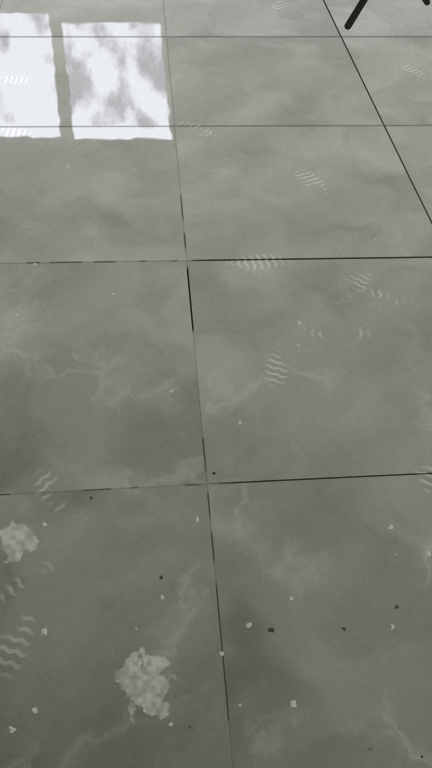
Write a Shadertoy shader that draws this texture.

```glsl
// Dusty grey stone floor tiles seen in perspective, with window light at the top left.
// Each pixel is projected onto the floor plane, where whole numbers are tile joints;
// noise adds clouds, veins, worn joints, shoe prints, plaster and loose grit.

#define HORIZON 0.534       // height of the vanishing line above the canvas
#define DEPTH_SCALE 3.491   // tile rows per inverse height
#define VANISH_X 0.1637
#define COLUMN_START 0.091  // slope of the joint numbered 0
#define COLUMN_STEP 0.391   // slope between neighbouring joints
#define JOINT_HALF 0.0010
#define CLOUD_AMOUNT 0.17
#define VEIN_AMOUNT 0.065
#define PRINT_COUNT 18
#define GRIT_CELLS 30.0

const vec3 FAR_STONE = vec3(0.63, 0.63, 0.605);
const vec3 NEAR_STONE = vec3(0.38, 0.385, 0.335);
const vec3 JOINT_COLOR = vec3(0.13, 0.13, 0.11);
const vec3 DUST_COLOR = vec3(0.66, 0.66, 0.61);
const vec3 LIGHT_COLOR = vec3(0.92, 0.93, 0.95);
const vec3 SMEAR_COLOR = vec3(0.71, 0.71, 0.72);

float hash(vec2 p) {
    vec3 q = fract(p.xyx * 0.1031);
    q += dot(q, q.yzx + 33.33);
    return fract((q.x + q.y) * q.z);
}

float noise(vec2 p) {
    vec2 i = floor(p), f = fract(p);
    f = f * f * (3.0 - 2.0 * f);
    return mix(mix(hash(i), hash(i + vec2(1, 0)), f.x),
               mix(hash(i + vec2(0, 1)), hash(i + vec2(1, 1)), f.x), f.y);
}

float fbm(vec2 p) {
    float sum = 0.0, amp = 0.52;
    for (int i = 0; i < 5; i++) {
        sum += amp * noise(p);
        p = mat2(1.6, 1.2, -1.2, 1.6) * p + 7.3;
        amp *= 0.5;
    }
    return sum;
}

// Screen point (y downwards) to floor: x counts columns, y counts rows
vec2 toFloor(vec2 s) {
    float drop = s.y + HORIZON;
    return vec2(((s.x - VANISH_X) / drop - COLUMN_START) / COLUMN_STEP, DEPTH_SCALE / drop);
}

float softBox(vec2 p, vec2 lo, vec2 hi, float soft) {
    vec2 m = smoothstep(lo - soft, lo + soft, p) * (1.0 - smoothstep(hi - soft, hi + soft, p));
    return m.x * m.y;
}

float fillMask(float d, float px) {
    return 1.0 - smoothstep(-0.7 * px, 0.7 * px, d);
}

float segment(vec2 p, vec2 a, vec2 b) {
    vec2 e = b - a;
    return length(p - a - e * clamp(dot(p - a, e) / dot(e, e), 0.0, 1.0));
}

// Ragged plaster stain
float stain(vec2 s, vec2 center, vec2 radius) {
    float d = length((s - center) / radius) + 1.5 * (fbm(s * 65.0) - 0.5);
    return (1.0 - smoothstep(0.75, 1.0, d)) * (0.35 + 0.65 * noise(s * 170.0));
}

// Zigzag shoe treads scattered over the floor, denser in the distance
float shoePrints(vec2 ground) {
    float sum = 0.0;
    for (int i = 0; i < PRINT_COUNT; i++) {
        vec2 seed = vec2(float(i) * 3.7 + 2.0, 11.0);
        float along = hash(seed + 5.0);
        vec2 q = ground - toFloor(vec2(0.56 * hash(seed), along * sqrt(along)));
        float a = 6.2832 * hash(seed + 17.0);
        q = mat2(cos(a), -sin(a), sin(a), cos(a)) * q;
        float sole = 1.0 - smoothstep(0.6, 1.0, length(q / vec2(0.13, 0.055)));
        float zigzag = abs(fract(q.y * 28.0) - 0.5) * 3.0;
        sum += sole * smoothstep(-0.1, 0.8, sin(q.x * 230.0 + zigzag));
    }
    return min(sum, 1.0) * smoothstep(0.3, 0.65, noise(ground * 19.0));
}

void mainImage(out vec4 fragColor, in vec2 fragCoord) {
    float px = 1.0 / iResolution.y;
    vec2 s = vec2(fragCoord.x / iResolution.x * 0.5625, 1.0 - fragCoord.y * px);
    vec2 rolled = s + vec2(0.0, 0.125 * s.y * s.y * (s.x - 0.281));
    vec2 ground = toFloor(rolled);
    float drop = rolled.y + HORIZON;

    // Stone: light falloff, clouds and veins, shifted on every tile
    vec2 tile = floor(ground);
    vec2 g = ground + 9.0 * vec2(hash(tile), hash(tile + 31.0));
    float cloud = fbm(g * 3.2 + 1.5 * fbm(g * 4.0));
    float ridge = 1.0 - abs(2.0 * fbm(g * 2.6 + 0.8 * fbm(g * 7.0)) - 1.0);
    float vein = pow(ridge, 14.0) * smoothstep(0.35, 0.7, noise(g * 4.3));
    vec3 color = mix(NEAR_STONE, FAR_STONE, pow(1.0 - s.y, 1.4));
    color += CLOUD_AMOUNT * (cloud - 0.5) + VEIN_AMOUNT * vein * smoothstep(0.1, 0.7, s.y);
    color += 0.015 * (hash(tile + 4.0) - 0.5) + 0.025 * (s.x - 0.28);

    // Window light through two smeared panes
    vec2 w = vec2(s.x - 0.1 * s.y, s.y) + 0.004 * (noise(s * 90.0) - 0.5);
    float leftPane = softBox(w, vec2(-0.1, 0.018), vec2(0.0615, 0.178), 0.002);
    float rightPane = softBox(w, vec2(0.078, 0.030), vec2(0.205, 0.181), 0.002);
    float smear = fbm(vec2(s.x * 30.0 + s.y * 18.0, s.y * 22.0 - s.x * 30.0));
    float shine = smoothstep(0.3, 0.7, smear + 0.16 * leftPane) + smoothstep(0.16, 0.17, s.y);
    color += 0.04 * exp(-18.0 * length(max(s - vec2(0.2, 0.18), 0.0)) - 3.0 * s.y);
    color = mix(color, mix(SMEAR_COLOR, LIGHT_COLOR, min(shine, 1.0)), max(leftPane, rightPane));

    // Worn joints: crisp on the right, broken or dust-filled on the left
    vec2 id = floor(ground + 0.5);
    vec2 gap = abs(ground - id) * drop * vec2(COLUMN_STEP, 1.0 / ground.y);
    vec2 line = 1.0 - smoothstep(JOINT_HALF - 0.7 * px, JOINT_HALF + 0.7 * px, gap);
    float near = 1.0 - smoothstep(4.2, 4.8, ground.y);
    float dashes = smoothstep(0.4, 0.62, noise(ground * vec2(24.0, 15.0)));
    float rowWear = mix(0.3, mix(0.15 + 0.35 * dashes, 0.85, smoothstep(-0.02, 0.1, ground.x)), near);
    float opened = softBox(ground, vec2(-0.1, 3.62), vec2(0.1, 3.96), 0.02);
    float columnWear = id.x > 0.5 ? 0.75 : max(opened, 0.15 + 0.45 * dashes * near);
    color = mix(color, JOINT_COLOR, max(line.x * columnWear, line.y * rowWear));

    // Dust prints and plaster
    color = mix(color, color + 0.09, shoePrints(ground));
    float plaster = max(stain(s, vec2(0.190, 0.890), vec2(0.034, 0.045)),
                        stain(s, vec2(0.022, 0.707), vec2(0.025, 0.028)));
    color = mix(color, DUST_COLOR, 0.75 * plaster);

    // Loose grit: pale crumbs with a few dark specks
    vec2 cell = floor(s * GRIT_CELLS);
    vec2 offset = fract(s * GRIT_CELLS) - 0.25 - 0.5 * vec2(hash(cell), hash(cell + 8.0));
    float size = 0.03 + 0.11 * hash(cell + 19.0) * s.y;
    float crumb = fillMask(length(offset) + 0.12 * (noise(s * 300.0) - 0.5) - size, px * GRIT_CELLS);
    crumb *= step(hash(cell + 43.0), 0.16 * s.y);
    color = mix(color, hash(cell + 61.0) < 0.25 ? JOINT_COLOR : DUST_COLOR, 0.7 * crumb);

    // Dark furniture legs at the top edge
    float leg = min(segment(s, vec2(0.480, -0.01), vec2(0.453, 0.034)) - 0.0045,
                    segment(s, vec2(0.548, -0.01), vec2(0.556, 0.003)) - 0.004);
    color = mix(color, JOINT_COLOR, fillMask(leg, px));

    color += 0.02 * (noise(s * 420.0) - 0.5);
    fragColor = vec4(clamp(color, 0.0, 1.0), 1.0);
}
```
